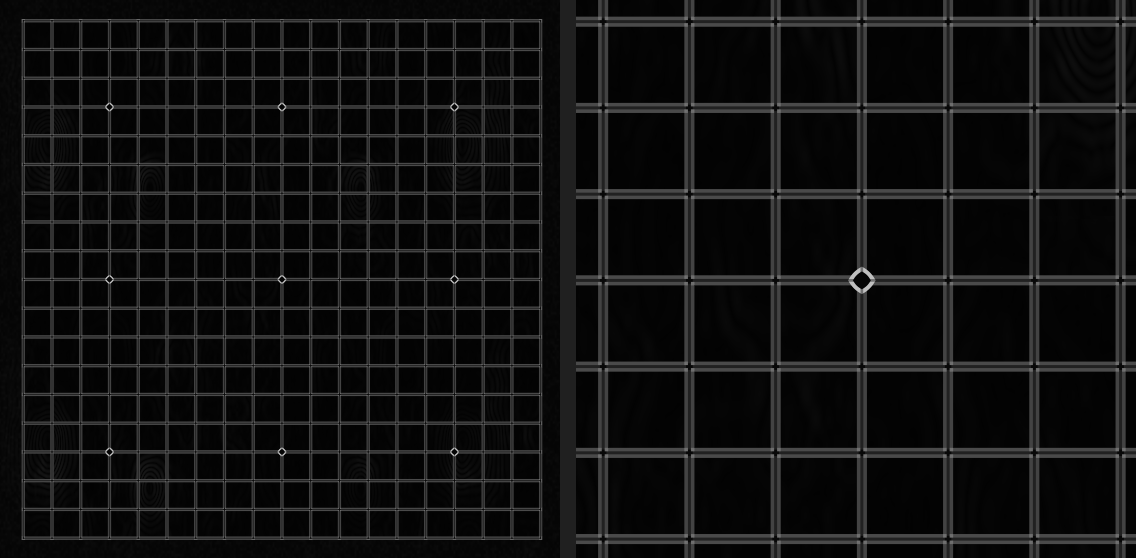
Left: the whole. Right: its middle third, enlarged.
A WebGL 1 fragment shader for this pattern:

```glsl
precision highp float;
// A dark board of 18 x 18 cells drawn in outline: every grid line is a pair of
// thin grey strokes, with nine diamond rings at the star points. The ground is
// faint wood grain, shown as the slope of a mirrored, repeating noise field.

uniform vec2 u_resolution;

// Lengths are fractions of the canvas width.
#define CELLS 18.0
#define PITCH 0.05133
#define CENTER vec2(0.5035, 0.4974)
#define STROKE_OFFSET 0.00195
#define STROKE_HALF 0.00105
#define STROKE_GREY 0.28
#define CORE_GREY 0.13
#define STAR_RADIUS 0.0056
#define STAR_GREY 0.75
#define MIRROR_X 0.456
#define GRAIN_PERIOD 0.534
#define GRAIN_GAIN 0.05

float hash(vec2 p) {
  return fract(sin(dot(p, vec2(127.1, 311.7))) * 43758.5453);
}

// Value noise whose rows wrap around vertically.
float noise(vec2 p, float rows) {
  vec2 cell = floor(p);
  vec2 f = fract(p);
  f = f * f * (3.0 - 2.0 * f);
  float y0 = mod(cell.y, rows);
  float y1 = mod(cell.y + 1.0, rows);
  float low = mix(hash(vec2(cell.x, y0)), hash(vec2(cell.x + 1.0, y0)), f.x);
  float high = mix(hash(vec2(cell.x, y1)), hash(vec2(cell.x + 1.0, y1)), f.x);
  return mix(low, high, f.y);
}

float bump(vec2 p, vec2 center, vec2 size) {
  vec2 d = (p - center) / size;
  return exp(-dot(d, d));
}

// Mirrored horizontally, repeated vertically.
vec2 foldGrain(vec2 p) {
  return vec2(abs(p.x - MIRROR_X), mod(p.y, GRAIN_PERIOD));
}

// Banded grain with two long knots, plus fine fibres.
float wood(vec2 p) {
  vec2 q = foldGrain(p);
  float row = q.y / GRAIN_PERIOD;
  float bands = 3.2 * noise(vec2(q.x * 15.0, row * 3.0), 3.0)
              + 0.9 * noise(vec2(q.x * 42.0, row * 12.0), 12.0)
              + 4.0 * bump(q, vec2(0.19, 0.12), vec2(0.03, 0.06))
              + 4.0 * bump(q, vec2(0.37, 0.20), vec2(0.03, 0.07));
  float fibres = noise(p * vec2(150.0, 70.0), 4096.0);
  return 0.5 * sin(6.2832 * bands) + 0.45 * fibres;
}

float grainSlope(vec2 p) {
  vec2 e = vec2(0.0018, 0.0);
  return length(vec2(wood(p + e.xy) - wood(p - e.xy),
                     wood(p + e.yx) - wood(p - e.yx)));
}

float stroke(float d, float halfWidth, float aa) {
  return 1.0 - smoothstep(halfWidth - aa, halfWidth + aa, abs(d));
}

void main() {
  vec2 p = gl_FragCoord.xy / u_resolution.x;
  float aa = 0.6 / u_resolution.x;

  // Ground: patchy grain, strongest at the knot tips.
  vec2 q = foldGrain(p);
  float patches = noise(p * vec2(17.0, 9.0) + 5.0, 4096.0);
  float tips = bump(q, vec2(0.19, 0.165), vec2(0.035, 0.03))
             + bump(q, vec2(0.37, 0.145), vec2(0.035, 0.04));
  float strength = 0.35 + 0.9 * patches * patches + 1.1 * tips;
  float grey = 0.009 + min(GRAIN_GAIN * strength * grainSlope(p), 0.14);

  // Margin: finer, more even texture.
  vec2 overhang = abs(p - CENTER) - 0.5 * CELLS * PITCH;
  float margin = smoothstep(0.0, 0.006, max(overhang.x, overhang.y));
  float speckle = noise(p * vec2(260.0, 190.0), 4096.0);
  grey = mix(grey, 0.012 + 0.5 * grey + 0.022 * speckle * speckle, margin);

  // Distance to the nearest line on each axis, ending at the frame.
  vec2 grid = (p - CENTER) / PITCH + 0.5 * CELLS;
  vec2 index = clamp(floor(grid + 0.5), 0.0, CELLS);
  vec2 toLine = abs(grid - index) * PITCH;
  float lineX = max(toLine.x, overhang.y);
  float lineY = max(toLine.y, overhang.x);
  float nearest = min(lineX, lineY);
  float farthest = max(lineX, lineY);

  // Paired strokes, dim core, dark crossing and bright crossing corners.
  float outline = stroke(nearest - STROKE_OFFSET, STROKE_HALF, aa);
  float core = stroke(nearest, STROKE_OFFSET, aa);
  float crossing = stroke(farthest, STROKE_OFFSET, aa);
  float corner = stroke(lineX - STROKE_OFFSET, STROKE_HALF, aa)
               * stroke(lineY - STROKE_OFFSET, STROKE_HALF, aa);
  float tone = STROKE_GREY * (lineY < lineX ? 1.04 : 0.94);
  grey = mix(grey, CORE_GREY, core);
  grey = mix(grey, tone, outline);
  grey = mix(grey, 0.03, crossing * (1.0 - corner));
  grey = mix(grey, 0.5, 0.7 * corner);

  // Star points on every sixth line, counted from the fourth.
  vec2 phase = abs(mod(index, 6.0) - 3.0);
  float isStar = 1.0 - step(0.5, max(phase.x, phase.y));
  float diamond = mix(length(toLine), 0.72 * (toLine.x + toLine.y), 0.6);
  float ring = stroke(diamond - STAR_RADIUS, 0.0012, aa);
  float hole = 1.0 - smoothstep(-aa, aa, diamond - STAR_RADIUS);
  float gap = 1.0 - 0.4 * stroke(min(toLine.x, toLine.y), 0.0008, aa);
  grey = mix(grey, 0.02, hole * isStar);
  grey = mix(grey, STAR_GREY * gap, ring * isStar);

  gl_FragColor = vec4(vec3(grey), 1.0);
}
```
